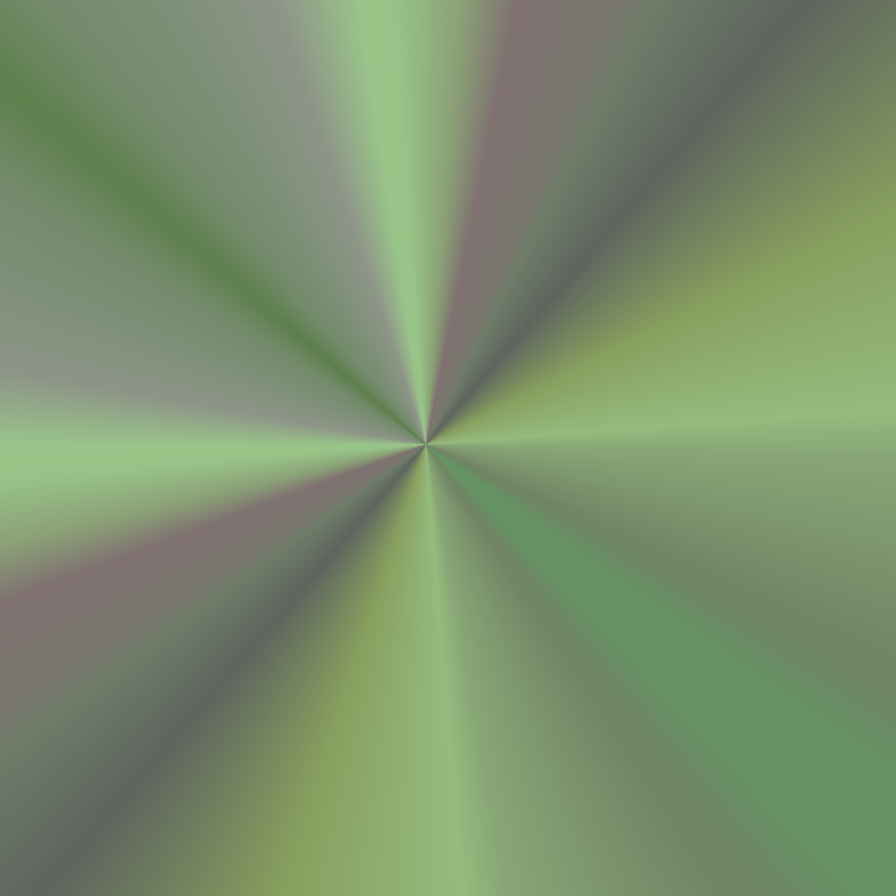
This background is drawn by a Shadertoy shader. Its source:

```glsl
// Soft conic gradient: coloured rays fan out from a point near the middle.
// The angle is folded about a diagonal axis, so both sides mirror each other,
// and a chain of linear blends colours the folded angle from 0 to 180 degrees.

// Blends the colour toward a target between two angles, in degrees.
void blendRay(inout vec3 color, float angle, float start, float end, vec3 target) {
    color = mix(color, target, clamp((angle - start) / (end - start), 0.0, 1.0));
}

vec3 rayColor(float angle) {
    // Broad green wedge and its dull rim
    vec3 color = vec3(0.395, 0.578, 0.392);
    blendRay(color, angle, 4.0, 14.3, vec3(0.440, 0.512, 0.394));

    // Pale ridge, olive flank and slate shadow
    blendRay(color, angle, 14.3, 39.0, vec3(0.530, 0.650, 0.460));
    blendRay(color, angle, 39.0, 44.8, vec3(0.580, 0.730, 0.495));
    blendRay(color, angle, 44.8, 67.0, vec3(0.530, 0.625, 0.370));
    blendRay(color, angle, 67.0, 90.0, vec3(0.368, 0.394, 0.368));

    // Grey-green rise into mauve
    blendRay(color, angle, 90.0, 103.5, vec3(0.435, 0.488, 0.410));
    blendRay(color, angle, 103.5, 107.0, vec3(0.472, 0.467, 0.430));
    blendRay(color, angle, 107.0, 119.0, vec3(0.500, 0.447, 0.443));

    // Bright mint ray
    blendRay(color, angle, 119.0, 126.0, vec3(0.545, 0.630, 0.465));
    blendRay(color, angle, 126.0, 135.0, vec3(0.595, 0.765, 0.532));
    blendRay(color, angle, 135.0, 139.0, vec3(0.600, 0.770, 0.537));

    // Silver wedge closing on a thin dark green ray
    blendRay(color, angle, 139.0, 149.3, vec3(0.553, 0.582, 0.530));
    blendRay(color, angle, 149.3, 165.5, vec3(0.470, 0.557, 0.447));
    blendRay(color, angle, 165.5, 172.0, vec3(0.447, 0.541, 0.415));
    blendRay(color, angle, 172.0, 180.0, vec3(0.365, 0.500, 0.298));
    return color;
}

void mainImage(out vec4 fragColor, in vec2 fragCoord) {
    vec2 point = (fragCoord - 0.5 * iResolution.xy) / iResolution.y - vec2(-0.0247, 0.0039);

    // Fold the plane about the symmetry axis
    float axis = radians(-40.6);
    vec2 along = vec2(cos(axis), sin(axis));
    vec2 across = vec2(-along.y, along.x);
    float angle = degrees(atan(abs(dot(point, across)), dot(point, along) + 1e-6));

    // Soften the hub where all rays meet
    float hub = 1.0 - smoothstep(0.0, 0.003, length(point));
    fragColor = vec4(mix(rayColor(angle), vec3(0.48, 0.56, 0.43), hub), 1.0);
}
```
